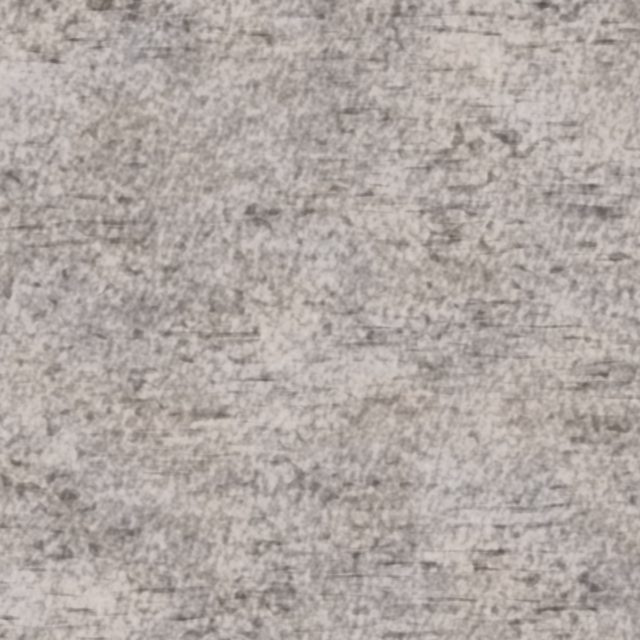
Give the GLSL for this texture, as a Shadertoy shader.

```glsl
#define BASE_TONE vec3(0.697, 0.665, 0.648)
#define WARM_TINT vec3(0.016, 0.004, -0.016)
#define BLOTCH_DEPTH 0.19
#define GRAIN_DEPTH 0.23
#define STREAK_DEPTH 0.15
#define PIT_DEPTH 0.16
#define GRAIN_SCALE vec2(74.0, 72.0)
#define STREAK_SCALE vec2(8.0, 70.0)
#define PIT_SCALE vec2(44.0, 56.0)

vec2 gradientAt(vec2 cell) {
    vec3 h = fract(cell.xyx * vec3(0.1031, 0.1030, 0.0973));
    h += dot(h, h.yzx + 33.33);
    float angle = 6.28318 * fract((h.x + h.y) * h.z);
    return vec2(cos(angle), sin(angle));
}

// Gradient noise, roughly -0.7 to 0.7
float noise(vec2 p) {
    vec2 cell = floor(p), f = fract(p);
    vec2 blend = f * f * f * (f * (f * 6.0 - 15.0) + 10.0);
    vec2 e = vec2(0.0, 1.0);
    float a = dot(gradientAt(cell), f);
    float b = dot(gradientAt(cell + e.yx), f - e.yx);
    float c = dot(gradientAt(cell + e.xy), f - e.xy);
    float d = dot(gradientAt(cell + e.yy), f - e.yy);
    return mix(mix(a, b, blend.x), mix(c, d, blend.x), blend.y);
}

float fbm(vec2 p) {
    float sum = 0.0, amplitude = 1.0;
    for (int i = 0; i < 4; i++) {
        sum += amplitude * noise(p);
        p = mat2(1.6, 1.2, -1.2, 1.6) * p + 17.3;
        amplitude *= 0.55;
    }
    return sum;
}

// Broken horizontal scratches, strongest inside worn bands
float streaks(vec2 p, float wear) {
    p.y += 0.006 * noise(p * vec2(5.0, 9.0) + 61.0);
    float broad = noise(p * STREAK_SCALE + 21.0);
    float thin = noise(p * STREAK_SCALE * vec2(2.1, 1.5) + 47.0);
    float gaps = 0.65 + 1.2 * noise(p * vec2(30.0, 50.0) + 83.0);
    float dark = smoothstep(0.05, 0.5, broad) + 0.7 * smoothstep(0.1, 0.5, thin);
    return wear * (dark * gaps - 0.22 - 0.35 * min(broad, 0.0) * gaps);
}

// Small ragged cavities gathered in clusters
float pits(vec2 p, float cluster) {
    vec2 ragged = p + 0.007 * vec2(noise(p * 60.0), noise(p * 60.0 + 31.0));
    float small = noise(ragged * PIT_SCALE + 11.0);
    float large = noise(ragged * PIT_SCALE * 0.5 + 71.0);
    return smoothstep(0.18, 0.65, small + 0.5 * cluster)
         + 0.6 * smoothstep(0.32, 0.7, large + 0.45 * cluster);
}

// Fine crumbs and fibres leaning slightly off the vertical
float grain(vec2 p) {
    vec2 leaning = vec2(p.x - 0.3 * p.y, p.y);
    float fibres = noise(leaning * GRAIN_SCALE * vec2(1.4, 0.8) + 5.0);
    float crumbs = noise(p * GRAIN_SCALE + 39.0);
    float dust = noise(mat2(0.8, 0.6, -0.6, 0.8) * p * 135.0);
    return 0.5 * fibres + 0.6 * crumbs + 0.4 * dust;
}

void mainImage(out vec4 fragColor, in vec2 fragCoord) {
    vec2 p = fragCoord / iResolution.y;

    // Broad weathering
    float blotch = fbm(p * vec2(3.2, 4.2) + 7.0);
    float mottling = fbm(p * vec2(15.0, 20.0) + 53.0);
    float wear = smoothstep(-0.35, 0.4, fbm(p * vec2(1.8, 6.0) + 29.0));
    float cluster = fbm(p * vec2(4.5, 6.5) + 91.0);

    // Surface relief
    float tone = BLOTCH_DEPTH * (0.6 * blotch + 0.5 * mottling);
    tone += GRAIN_DEPTH * grain(p);
    tone -= STREAK_DEPTH * streaks(p, 0.2 + wear);
    tone -= PIT_DEPTH * pits(p, cluster);

    // Soft limits and warm or cool stains
    tone -= 0.55 * max(tone - 0.08, 0.0);
    tone -= 0.4 * min(tone + 0.24, 0.0);
    float stain = fbm(p * vec2(5.0, 7.0) + 113.0);
    vec3 color = BASE_TONE + tone + WARM_TINT * stain;
    fragColor = vec4(clamp(color, 0.0, 1.0), 1.0);
}
```
